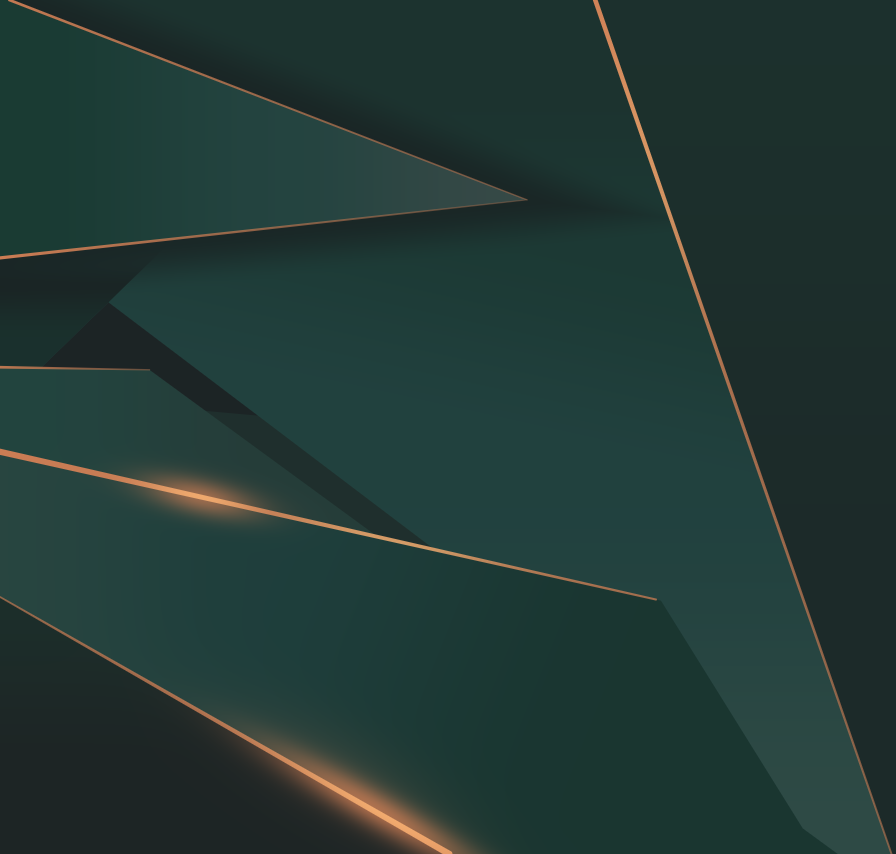
Write a Shadertoy shader that draws this background.

```glsl
// Dark green folded facets edged with thin, glowing copper lines.
#define ASPECT 1.0492
#define COPPER vec3(0.80, 0.49, 0.33)
#define HOT_COPPER vec3(0.96, 0.68, 0.44)
#define SHADOW vec3(0.10, 0.14, 0.14)
#define SHADOW_REACH 0.062
#define GLOW_STRENGTH 0.72

// Signed distance to the line a-b, positive on the right of its direction.
float rightOf(vec2 p, vec2 a, vec2 b) {
    vec2 d = normalize(b - a);
    return dot(p - a, vec2(d.y, -d.x));
}

// Antialiased coverage of the positive side of a distance.
float cover(float d) {
    return clamp(d * iResolution.y + 0.5, 0.0, 1.0);
}

// Segment with a half width (x at a, y at b) and an opacity (same order).
float stroke(vec2 p, vec2 a, vec2 b, vec2 width, vec2 opacity) {
    vec2 d = b - a;
    float t = clamp(dot(p - a, d) / dot(d, d), 0.0, 1.0);
    float dist = length(p - a - d * t);
    return cover(mix(width.x, width.y, t) - dist) * mix(opacity.x, opacity.y, t);
}

// Soft elliptical light stretched along a direction.
float glow(vec2 p, vec2 center, vec2 direction, vec2 size) {
    vec2 d = normalize(direction), q = p - center;
    q = vec2(dot(q, d), dot(q, vec2(-d.y, d.x))) / size;
    return exp(-dot(q, q));
}

void mainImage(out vec4 fragColor, in vec2 fragCoord) {
    vec2 p = fragCoord / iResolution.xy * vec2(ASPECT, 1.0);

    // Corners of the facets
    vec2 wedgeTop = vec2(0.011, 1.0), wedgeTip = vec2(0.617, 0.766), wedgeLow = vec2(0.0, 0.698);
    vec2 rightTop = vec2(0.697, 1.0), rightEnd = vec2(1.044, 0.0);
    vec2 foldTop = vec2(0.127, 0.646), foldEnd = vec2(0.495, 0.367), foldLeft = vec2(0.055, 0.576);
    vec2 shelfLeft = vec2(0.0, 0.570), shelfEnd = vec2(0.175, 0.567), shelfLow = vec2(0.421, 0.387);
    vec2 beamLeft = vec2(0.0, 0.471), beamEnd = vec2(0.768, 0.298);
    vec2 baseLeft = vec2(0.0, 0.301), baseEnd = vec2(0.526, 0.0);
    vec2 hip = vec2(0.775, 0.295), knee = vec2(0.940, 0.030), foot = vec2(0.981, 0.0);

    // Main sheet, lighter toward the lower right
    vec3 color = mix(vec3(0.11, 0.20, 0.185), vec3(0.11, 0.225, 0.205), smoothstep(0.9, 0.7, p.y));
    float sheetLight = smoothstep(0.76, 0.50, p.y + 0.22 * (p.x - 0.45));
    color = mix(color, vec3(0.13, 0.255, 0.245), sheetLight);
    color = mix(color, vec3(0.18, 0.29, 0.27), smoothstep(0.42, 0.02, p.y));

    // Shaded band left of the fold
    float foldSide = rightOf(p, foldLeft, foldTop);
    vec3 bandColor = mix(vec3(0.10, 0.19, 0.175), SHADOW, smoothstep(0.60, 0.68, p.y));
    color = mix(color, bandColor, cover(-foldSide) * smoothstep(0.72, 0.66, p.y));

    // Dark fold, split into a deep and a dim part
    float belowBeam = rightOf(p, beamLeft, beamEnd);
    float fold = min(min(foldSide, rightOf(p, foldTop, foldEnd)), -belowBeam);
    vec3 foldColor = mix(vec3(0.12, 0.185, 0.175), vec3(0.11, 0.14, 0.145),
                         cover(p.y - 0.518 + 0.09 * (p.x - 0.25)));
    color = mix(color, foldColor, cover(fold));

    // Shelf on the left
    float shelf = min(rightOf(p, shelfLeft, shelfEnd), rightOf(p, shelfEnd, shelfLow));
    vec3 shelfColor = mix(vec3(0.135, 0.265, 0.245), vec3(0.145, 0.24, 0.225), smoothstep(0.05, 0.3, p.x));
    color = mix(color, shelfColor, cover(shelf));

    // Lower facet
    float lowerEdge = max(rightOf(p, hip, knee), rightOf(p, knee, foot));
    vec3 lowerColor = mix(vec3(0.155, 0.27, 0.25), vec3(0.12, 0.245, 0.235), smoothstep(0.0, 0.3, p.x));
    lowerColor = mix(lowerColor, vec3(0.10, 0.21, 0.19), smoothstep(0.25, 0.75, p.x + 0.4 * (0.25 - p.y)));
    color = mix(color, lowerColor, cover(min(belowBeam, lowerEdge)));

    // Dark corner at the lower left
    vec3 cornerColor = mix(vec3(0.115, 0.145, 0.145), vec3(0.11, 0.18, 0.165), smoothstep(0.1, 0.3, p.y));
    color = mix(color, cornerColor, cover(rightOf(p, baseLeft, baseEnd)));

    // Upper wedge with the shadow around it
    float wedge = min(rightOf(p, wedgeTop, wedgeTip), rightOf(p, wedgeTip, wedgeLow));
    color = mix(color, SHADOW, 0.85 * smoothstep(-SHADOW_REACH, 0.0, wedge));
    vec3 wedgeColor = mix(vec3(0.10, 0.23, 0.20), vec3(0.14, 0.265, 0.25), smoothstep(0.02, 0.34, p.x));
    wedgeColor = mix(wedgeColor, vec3(0.21, 0.285, 0.275), smoothstep(0.32, 0.6, p.x));
    color = mix(color, wedgeColor, cover(wedge));

    // Plain panel on the right
    vec3 panelColor = mix(vec3(0.11, 0.165, 0.16), vec3(0.11, 0.19, 0.175), smoothstep(0.3, 1.0, p.y));
    color = mix(color, panelColor, cover(-rightOf(p, rightTop, rightEnd)));

    // Glows along the two lower lines
    float beamGlow = glow(p, vec2(0.235, 0.418), beamEnd - beamLeft, vec2(0.068, 0.020));
    float baseGlow = glow(p, vec2(0.445, 0.050), baseEnd - baseLeft, vec2(0.145, 0.021));
    float halo = glow(p, vec2(0.41, 0.085), baseEnd - baseLeft, vec2(0.16, 0.050));
    color = mix(color, COPPER, GLOW_STRENGTH * max(beamGlow, baseGlow) + 0.12 * halo);

    // Copper edges
    float lines = stroke(p, wedgeTop, wedgeTip, vec2(0.0016, 0.0008), vec2(0.95, 0.45));
    lines = max(lines, stroke(p, wedgeLow, wedgeTip, vec2(0.0019, 0.0007), vec2(1.0, 0.3)));
    lines = max(lines, stroke(p, rightTop, rightEnd, vec2(0.0027, 0.0011), vec2(1.0, 0.55)));
    lines = max(lines, stroke(p, shelfLeft, shelfEnd, vec2(0.0016, 0.0008), vec2(0.9, 0.4)));
    lines = max(lines, stroke(p, beamLeft, beamEnd, vec2(0.0036, 0.0012), vec2(1.0, 0.75)));
    lines = max(lines, stroke(p, baseLeft, baseEnd, vec2(0.0010, 0.0038), vec2(0.65, 1.0)));
    float heat = max(beamGlow, baseGlow);
    heat = max(heat, glow(p, vec2(0.47, 0.365), beamEnd - beamLeft, vec2(0.13, 0.03)));
    heat = max(heat, 0.7 * glow(p, vec2(0.765, 0.80), rightEnd - rightTop, vec2(0.16, 0.03)));
    color = mix(color, mix(COPPER, HOT_COPPER, heat), lines);

    fragColor = vec4(color, 1.0);
}
```
